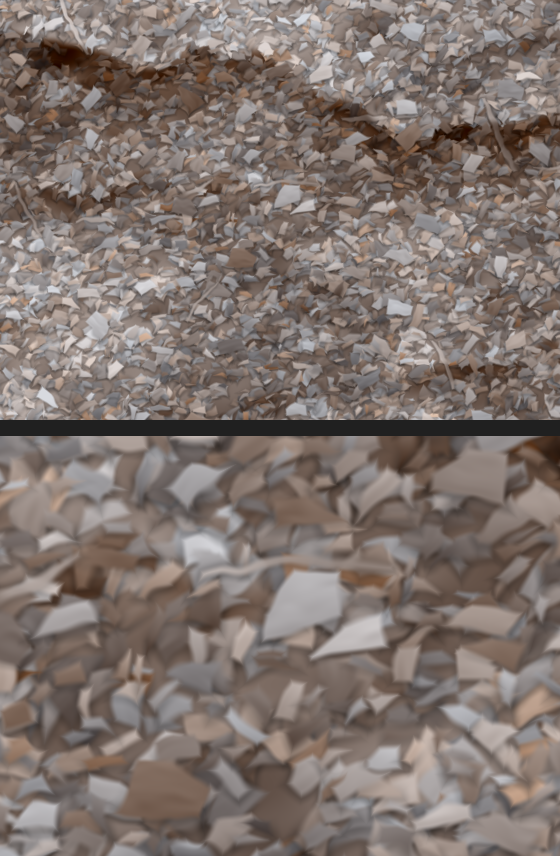
Top, the full canvas; bottom, a detail of the centre.
This texture is drawn by a WebGL 2 fragment shader. Its source:

```glsl
#version 300 es
precision highp float;
// A bank of packed wood chips: layers of small rotated, clipped flakes are
// painted from back to front over a relief of ragged ledges with dark, warm
// hollows beneath them; a few long pale splinters lie on top.

#define LAYERS 8
#define SOFTNESS 0.0062
#define BASE_TONE 0.66
#define TONE_SPREAD 0.60
#define HOLLOW_DEPTH 0.66
#define LIP_LIGHT 0.12
#define SHADOW 0.22
#define GRAIN_ANGLE 0.35
#define DARK vec3(0.25, 0.20, 0.18)
#define PALE vec3(0.78, 0.76, 0.76)
#define WARM vec3(0.03, -0.025, -0.07)

uniform vec2 u_resolution;
out vec4 fragColor;

vec4 hash4(vec2 cell, float seed) {
    vec4 v = fract(vec4(cell.xyx, seed) * vec4(0.1031, 0.1030, 0.0973, 0.1099));
    v += dot(v, v.wzxy + 33.33);
    return fract((v.xxyz + v.yzzw) * v.zywx);
}

float noise(vec2 p) {
    vec2 i = floor(p), f = fract(p);
    f = f * f * (3.0 - 2.0 * f);
    float low = mix(hash4(i, 3.7).x, hash4(i + vec2(1, 0), 3.7).x, f.x);
    float high = mix(hash4(i + vec2(0, 1), 3.7).x, hash4(i + vec2(1, 1), 3.7).x, f.x);
    return mix(low, high, f.y);
}

mat2 rotation(float a) {
    float c = cos(a), s = sin(a);
    return mat2(c, -s, s, c);
}

vec3 woodColour(float tone, float warmth) {
    return mix(DARK, PALE, clamp(tone, -0.3, 1.15)) + WARM * warmth;
}

// Broad lighting: x is the tone, y is how deep the point lies in a hollow.
vec2 relief(vec2 p) {
    vec2 slant = vec2(p.x, p.y - 0.25 * p.x);
    float tone = BASE_TONE + 0.30 * (noise(p * vec2(3.0, 5.0) + 4.0) - 0.5)
               + 0.32 * (noise(slant * vec2(8.0, 17.0) + 11.0) - 0.5)
               + 0.26 * (noise(slant * vec2(18.0, 36.0) + 27.0) - 0.5);
    float hollow = 0.0, lip = 0.0;
    for (int i = 0; i < 3; i++) {
        float k = float(i);
        float edge = 0.88 - 0.3 * k - 0.15 * smoothstep(0.45, 1.0, p.x)
                   + 0.10 * (noise(vec2(p.x * 3.0, k * 9.0 + 2.0)) - 0.5)
                   + 0.06 * (noise(vec2(p.x * 13.0, k * 5.0 + 1.0)) - 0.5);
        float depth = edge - p.y;
        float strength = i == 0 ? 1.0
            : 0.8 * smoothstep(0.3, 0.65, noise(vec2(p.x * 2.5 + 3.0, k * 4.0)));
        float reach = i == 0 ? 0.12 : 0.06;
        float under = smoothstep(-0.008, 0.02, depth);
        hollow = max(hollow, strength * under * exp(-max(depth, 0.0) / reach));
        lip = max(lip, strength * (1.0 - under) * exp(min(depth, 0.0) / 0.09));
    }
    return vec2(tone - HOLLOW_DEPTH * hollow + LIP_LIGHT * lip, hollow);
}

// Paints one layer of flakes, one at most per cell.
void paintChips(inout vec3 colour, vec2 p, float size, float density, float lift, float seed) {
    mat2 turn = rotation(seed * 0.7);
    vec2 grid = turn * p / size;
    vec2 home = floor(grid);
    for (int n = 0; n < 9; n++) {
        vec2 cell = home + vec2(n % 3 - 1, n / 3 - 1);
        vec4 a = hash4(cell, seed), b = hash4(cell, seed + 41.3);
        if (b.w > density) continue;
        vec2 offset = transpose(turn) * (grid - cell - a.xy) * size;
        vec4 c = hash4(cell, seed + 83.9);
        float angle = GRAIN_ANGLE + (a.z + a.w - 1.0) * 1.5;
        vec2 q = rotation(angle) * offset;
        q.x += (b.x - 0.5) * 0.6 * q.y;

        // A tapered box with one clipped corner.
        vec2 extent = size * mix(0.3, 0.58, b.y) * vec2(1.0, mix(0.28, 0.8, b.z * b.z));
        float along = clamp(q.x / extent.x, -1.0, 1.0);
        vec2 side = abs(q) - extent * vec2(1.0, 1.0 + 0.6 * (c.x - 0.5) * along);
        float clip = dot(q, normalize(vec2(c.y - 0.5, 0.45))) - extent.y * 0.85;
        float d = max(max(side.x, side.y), clip);
        float halo = 1.0 - smoothstep(0.0, 0.009, d);
        if (halo <= 0.0) continue;

        float below = smoothstep(0.3, -0.5, offset.y / size);
        colour *= 1.0 - SHADOW * halo * below;
        float cover = 1.0 - smoothstep(-SOFTNESS * 0.5, SOFTNESS * 0.5, d);
        vec2 light = relief(p - offset);
        float tone = light.x + lift + TONE_SPREAD * (c.z - 0.5) * (1.0 - 0.35 * light.y)
                   + 0.06 * offset.y / extent.y
                   + 0.12 * (noise(q * vec2(45.0, 150.0) + a.xy * 60.0) - 0.5);
        float warmth = mix(-0.6, 0.85, c.w) + 0.65 * light.y;
        if (lift == 0.0 && fract(c.w * 17.0) > 0.95) warmth += 1.3;
        colour = mix(colour, woodColour(tone, warmth), cover);
    }
}

// Long, bent and tapered slivers, sparsely scattered.
void paintSplinters(inout vec3 colour, vec2 p) {
    const float size = 0.24;
    vec2 home = floor(p / size);
    for (int n = 0; n < 9; n++) {
        vec2 cell = home + vec2(n % 3 - 1, n / 3 - 1);
        vec4 a = hash4(cell, 7.1), b = hash4(cell, 19.6);
        if (b.x > 0.35) continue;
        vec2 q = rotation(0.9 + (a.z - 0.5) * 2.4) * (p - (cell + a.xy) * size);
        float reach = mix(0.04, 0.10, b.y);
        float along = q.x / reach;
        q.y += (b.z - 0.5) * 0.02 * along * along;
        float width = mix(0.003, 0.0065, b.w) * (1.0 - 0.55 * along * along);
        float d = max(abs(q.y) - width, abs(q.x) - reach);
        colour *= 1.0 - 0.15 * (1.0 - smoothstep(0.0, 0.008, d));
        float tone = relief(p).x + 0.15 + 0.2 * (a.w - 0.5) + 12.0 * q.y;
        float cover = 1.0 - smoothstep(-SOFTNESS * 0.5, SOFTNESS * 0.5, d);
        colour = mix(colour, woodColour(tone, 0.4), cover * 0.85);
    }
}

void main() {
    vec2 p = gl_FragCoord.xy / u_resolution.y;
    vec2 light = relief(p);
    vec3 colour = woodColour(light.x - 0.18, 0.4 + light.y);
    // A slight warp frays the flake outlines.
    p += 0.007 * (vec2(noise(p * 55.0), noise(p * 55.0 + 31.0)) - 0.5);
    for (int i = 0; i < LAYERS; i++) {
        float k = float(i);
        bool sparse = i >= LAYERS - 2;
        float size = sparse ? 0.046 + 0.012 * (k - 6.0) : mix(0.052, 0.028, k / 5.0);
        paintChips(colour, p, size, sparse ? 0.15 : 0.66, sparse ? 0.12 : 0.0, 5.3 + 11.7 * k);
    }
    paintSplinters(colour, p);
    fragColor = vec4(colour, 1.0);
}
```
